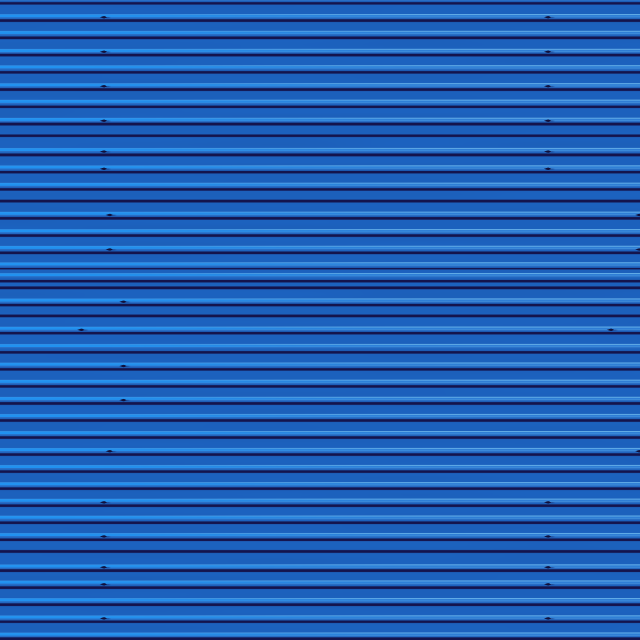
Write a Shadertoy shader that draws this texture.

```glsl
// Blue ribbed metal cladding: forty horizontal folds, each a dark groove with a lit lip above it.
// Rows are stacked by summing their heights; a few are short or flat, and sheet
// joints leave small dark notches. All lengths are in units of 1/768 of the canvas.

const float SPAN = 768.0;
const int ROWS = 40;

const vec3 PAINT  = vec3(0.11, 0.38, 0.74);
const vec3 GROOVE = vec3(0.08, 0.08, 0.30);
const vec3 SHADE  = vec3(0.10, 0.23, 0.52);
const vec3 SOFT   = vec3(0.20, 0.47, 0.80);
const vec3 AZURE  = vec3(0.13, 0.57, 0.94);
const vec3 PALE   = vec3(0.42, 0.71, 0.92);

float hash(float n) {
    n = fract(n * 0.1031);
    n *= n + 33.33;
    return fract(n * (n + n));
}

float noise(vec2 p) {
    vec2 i = floor(p), f = fract(p);
    f = f * f * (3.0 - 2.0 * f);
    float a = i.x + 57.0 * i.y;
    return mix(mix(hash(a), hash(a + 1.0), f.x),
               mix(hash(a + 57.0), hash(a + 58.0), f.x), f.y);
}

// Exact share of a pixel covered by a band of the given half width.
float band(float y, float centre, float halfWidth, float px) {
    float lo = max(y - 0.5 * px, centre - halfWidth);
    float hi = min(y + 0.5 * px, centre + halfWidth);
    return max(hi - lo, 0.0) / px;
}

// Distance from the previous groove to groove i.
float rowHeight(int i) {
    if (i == 8 || i == 12 || i == 34) return 14.0;
    if (i == 9 || i == 22 || i == 35) return 23.0;
    if (i == 16) return 19.0;
    if (i == 17) return 15.0;
    if (i == 18) return 8.0;
    if (i == 20) return 13.0;
    return i < 22 ? 20.7 : 20.45;
}

bool isFlat(int i) {
    return i == 8 || i == 12 || i == 18 || i == 20 || i == 34;
}

// Joints fall on alternate rows; the alternation shifts between sheets.
bool hasNotch(int i) {
    bool shifted = i == 10 || i == 28 || i >= 36;
    bool plain = i == 11 || i == 17 || i == 27 || i == 29;
    return !plain && ((i % 2 == 1) != shifted);
}

float notchStart(int i) {
    if (i == 21) return 97.0;
    if (i >= 19 && i <= 25) return 147.5;
    return i >= 12 && i < 30 ? 131.0 : 124.0;
}

// Lit lip: azure at the left, splitting into two fine pale lines to the right.
vec3 addLip(vec3 col, float x, float y, float centre, float px) {
    float fade = smoothstep(0.05, 0.75, x / SPAN);
    col = mix(col, SOFT, 0.55 * band(y, centre + 0.6, 2.6, px));
    col = mix(col, mix(AZURE, SOFT, 0.75 * fade), band(y, centre, 1.7, px));
    col = mix(col, PALE, mix(0.15, 0.9, fade) * band(y, centre - 1.5, 0.55, px));
    return mix(col, PALE, 0.35 * fade * band(y, centre + 1.4, 0.4, px));
}

// Dark wedge with a dull tail on its right.
vec3 addNotch(vec3 col, vec2 q, float px) {
    float tail = smoothstep(1.0, 4.0, q.x) * (1.0 - smoothstep(5.0, 10.0, q.x));
    float bulge = smoothstep(-5.0, 1.0, q.x) * (1.0 - smoothstep(1.0, 5.0, q.x));
    col = mix(col, SHADE, 0.6 * tail * band(q.y, 0.4, 0.8, px));
    return mix(col, GROOVE * 0.8, band(q.y, 0.0, 1.4 * bulge, px));
}

void mainImage(out vec4 fragColor, in vec2 fragCoord) {
    vec2 p = fragCoord / iResolution.xy * SPAN;
    p.y = SPAN - p.y;                      // rows are stacked from the top
    float px = SPAN / iResolution.y;

    // Painted face with faint long streaks
    vec3 col = PAINT * (0.985 + 0.03 * noise(p * vec2(0.006, 0.15)));

    float groove = 4.0 - rowHeight(0);
    for (int i = 0; i < ROWS; i++) {
        groove += rowHeight(i);
        if (abs(p.y - groove) > 16.0) continue;

        // Lip, at a slightly uneven height
        float lip = groove - 5.4 - 1.2 * hash(float(i) + 3.0);
        if (i == 22 || i == 17) lip -= 1.6;
        if (!isFlat(i)) col = addLip(col, p.x, p.y, lip, px);

        // Groove with a soft shadow; one row has a thin seam instead
        float halfWidth = i == 16 ? 0.75 : 1.35 + 0.25 * hash(float(i));
        col = mix(col, SHADE, 0.5 * band(p.y, groove, halfWidth + 0.5, px));
        col = mix(col, GROOVE, band(p.y, groove, halfWidth, px));

        // A pair of notches, one sheet length apart
        if (hasNotch(i)) {
            float sheet = i >= 12 && i < 30 ? 635.5 : 533.0;
            for (int k = 0; k < 2; k++) {
                float x = notchStart(i) + sheet * float(k);
                col = addNotch(col, p - vec2(x, groove - 4.0), px);
            }
        }
    }
    fragColor = vec4(col, 1.0);
}
```
